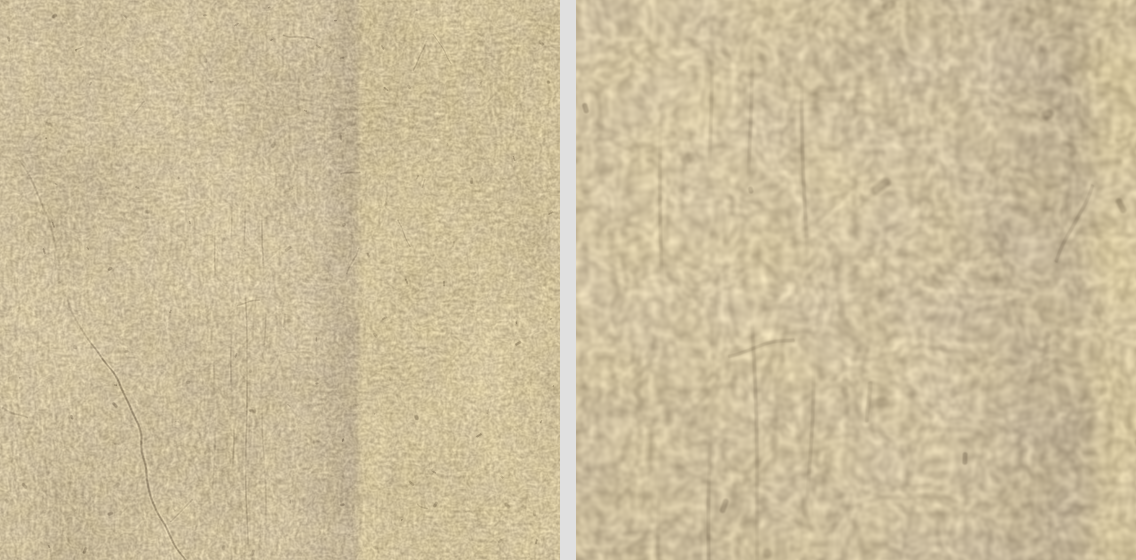
Left, the full canvas; right, a detail of the centre.
Write a WebGL 2 fragment shader that draws this texture.

```glsl
#version 300 es
precision highp float;
// Aged parchment: grainy fibres, a shaded vertical fold, thin cracks and dark specks.

uniform vec2 u_resolution;
out vec4 fragColor;

const vec3 PAPER = vec3(0.803, 0.745, 0.609);
const vec3 TONE = vec3(1.0, 1.0, 0.90);          // direction of light and dark
const vec3 YELLOWING = vec3(0.008, 0.007, -0.012);
const float GRAIN_SCALE = 125.0;
const float FINE_SCALE = 215.0;
const float GRAIN_CONTRAST = 0.165;
const float MOTTLE_CONTRAST = 0.045;
const float FOLD_X = 0.638;
const float FOLD_DEPTH = 0.046;
const float CRACK_TOP = 0.735;
const float CRACK_WIDTH = 0.0013;
const float CRACK_DEPTH = 0.17;
const float SPECK_CELLS = 17.0;
const float SPECK_SHARE = 0.36;
const float SPECK_DEPTH = 0.17;
const int HAIRLINES = 4;
const int SCRATCHES = 14;

float hash(vec2 cell, uint seed) {
  uvec2 q = uvec2(ivec2(cell));
  uint h = q.x * 1597334673u ^ q.y * 3812015801u ^ seed * 2798796415u;
  h = (h ^ (h >> 16)) * 2146121005u;
  h = (h ^ (h >> 15)) * 2221713035u;
  return float((h ^ (h >> 16)) >> 8) / 16777216.0;
}

float slope(vec2 cell, vec2 offset, uint seed) {
  float angle = 6.28319 * hash(cell, seed);
  return dot(vec2(cos(angle), sin(angle)), offset);
}

// Gradient noise, about -0.7 to 0.7
float noise(vec2 p, uint seed) {
  vec2 i = floor(p), f = p - i;
  vec2 w = f * f * f * (f * (f * 6.0 - 15.0) + 10.0);
  vec2 e = vec2(1.0, 0.0);
  float low = mix(slope(i, f, seed), slope(i + e, f - e, seed), w.x);
  float high = mix(slope(i + e.yx, f - e.yx, seed), slope(i + 1.0, f - 1.0, seed), w.x);
  return mix(low, high, w.y);
}

float segmentDistance(vec2 p, vec2 a, vec2 b) {
  vec2 d = b - a;
  return length(p - a - d * clamp(dot(p - a, d) / dot(d, d), 0.0, 1.0));
}

// Dark core with a pale rim
float groove(float dist, float width) {
  float core = 1.0 - smoothstep(0.3 * width, 1.5 * width + 0.4 / u_resolution.y, dist);
  float rim = exp(-pow((dist - 2.7 * width) / width, 2.0));
  return core - 0.25 * rim;
}

// Worm-like grain whose fibres run upright or level by region
float grain(vec2 p) {
  vec2 q = p + 0.004 * vec2(noise(p * 38.0, 1u), noise(p * 38.0, 2u));
  float uprightZone = smoothstep(0.22, 0.32, p.x) * (1.0 - smoothstep(0.48, 0.56, p.x));
  uprightZone = max(uprightZone, 1.0 - smoothstep(0.1, 0.22, p.x))
              * (1.0 - smoothstep(0.45, 0.68, p.y));
  float upright = clamp(0.35 + 1.1 * noise(p * 7.0, 3u) + 0.6 * uprightZone, 0.0, 1.0);
  float tall = noise(q * vec2(165.0, 48.0), 4u);
  float level = noise(q * vec2(52.0, 165.0), 5u);
  float fibre = mix(level, tall, upright);
  return 0.62 * noise(q * GRAIN_SCALE, 6u) + 0.58 * noise(q * FINE_SCALE, 7u) + 0.6 * fibre;
}

// Broad stains and the shadow left of the fold
float shade(vec2 p) {
  float stains = noise(p * vec2(4.0, 3.0), 8u) + 0.6 * noise(p * 11.0, 9u)
               + 0.4 * noise(p * vec2(32.0, 14.0), 10u);
  float edge = FOLD_X + 0.006 * noise(vec2(3.0, p.y * 9.0), 11u);
  float start = mix(0.50, 0.58, p.y);
  float shadow = smoothstep(start, edge - 0.02, p.x) * (1.0 - smoothstep(edge - 0.008, edge + 0.01, p.x));
  float glow = smoothstep(edge, edge + 0.015, p.x) * (1.0 - smoothstep(edge + 0.02, edge + 0.12, p.x));
  float lowerLeft = exp(-pow((p.x - 0.11) / 0.05, 2.0)) * (1.0 - smoothstep(0.05, 0.3, p.y));
  return MOTTLE_CONTRAST * stains - FOLD_DEPTH * shadow * mix(1.1, 0.7, p.y)
       + 0.012 * glow - 0.03 * lowerLeft;
}

// One long broken crack, upright hairlines and short scattered scratches
float marks(vec2 p) {
  float drop = CRACK_TOP - p.y;
  float path = 0.02 + 0.43 * drop + 0.016 * sin(17.0 * drop) + 0.008 * noise(vec2(p.y * 22.0, 2.5), 12u);
  float whole = smoothstep(0.0, 0.03, drop) * (0.4 + 0.6 * smoothstep(0.3, 0.4, drop));
  whole *= 1.0 - 0.85 * smoothstep(0.16, 0.2, drop) * (1.0 - smoothstep(0.25, 0.28, drop));
  float dark = CRACK_DEPTH * whole * groove(abs(p.x - path) * 0.9, CRACK_WIDTH);
  for (int i = 0; i < HAIRLINES; i++) {
    float k = float(i);
    float x = 0.385 + 0.028 * k + 0.012 * noise(vec2(k + 0.5, p.y * 6.0), 13u);
    float present = smoothstep(-0.1, 0.25, noise(vec2(k * 3.7, p.y * 8.0), 14u));
    present *= 1.0 - smoothstep(0.58, 0.66, p.y);
    dark += 0.085 * present * groove(abs(p.x - x), 0.0011);
  }
  for (int i = 0; i < SCRATCHES; i++) {
    vec2 id = vec2(float(i), 0.0);
    vec2 a = vec2(hash(id, 15u), hash(id, 16u));
    float angle = 3.14159 * hash(id, 17u);
    vec2 b = a + (0.015 + 0.045 * hash(id, 18u)) * vec2(cos(angle), sin(angle));
    vec2 bent = p + 0.006 * noise(p * 30.0, 19u);
    dark += 0.075 * groove(segmentDistance(bent, a, b), 0.001);
  }
  return dark;
}

// Small elongated specks, at most one to a cell
float specks(vec2 p) {
  vec2 cell = floor(p * SPECK_CELLS);
  vec2 centre = (cell + 0.15 + 0.7 * vec2(hash(cell, 20u), hash(cell, 21u))) / SPECK_CELLS;
  float angle = 3.14159 * hash(cell, 22u);
  vec2 reach = 0.004 * hash(cell, 23u) * vec2(cos(angle), sin(angle));
  float radius = mix(0.0014, 0.0034, pow(hash(cell, 24u), 2.0));
  float dist = segmentDistance(p, centre - reach, centre + reach);
  float spot = 1.0 - smoothstep(0.4 * radius, 1.5 * radius, dist);
  return spot * step(hash(cell, 25u), SPECK_SHARE) * mix(0.4, 1.0, hash(cell, 26u)) * SPECK_DEPTH;
}

void main() {
  vec2 p = gl_FragCoord.xy / u_resolution.y;
  float tone = shade(p) + GRAIN_CONTRAST * grain(p) - marks(p) - specks(p);
  float yellow = 0.9 * smoothstep(FOLD_X - 0.01, FOLD_X + 0.015, p.x) - 0.3
               - 0.5 * smoothstep(0.45, 0.62, p.x) * (1.0 - smoothstep(0.62, 0.65, p.x))
               + 1.2 * noise(p * 28.0, 27u);
  fragColor = vec4(clamp(PAPER + TONE * tone + YELLOWING * yellow, 0.0, 1.0), 1.0);
}
```
